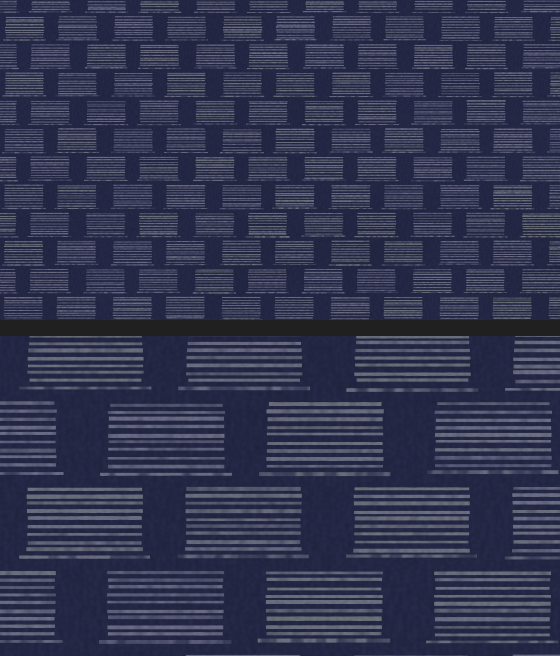
Top, the full canvas; bottom, a detail of the centre.
Reproduce this pattern procedurally as a WebGL 1 fragment shader.

```glsl
precision highp float;
// Navy woven cloth: staggered blocks of fine pale weft threads, split by dark bars.
// Threads are numbered down the cloth; each finds its row, its bars and its wear.
// Thread coverage is box filtered over a pixel. Lengths are in canvas heights.

uniform vec2 u_resolution;

const float ROW_PITCH = 0.0877;
const float ROW_START = 0.0415;
const float COLUMN_PITCH = 0.1703;
const float EVEN_BAR = 0.1600;       // centre of the first bar, even rows
const float ODD_BAR = 0.0755;        // centre of the first bar, odd rows
const float NARROW_BAR = 0.0230;     // half widths, alternating across
const float WIDE_BAR = 0.0280;
const float THREADS = 11.0;          // thread slots in one row
const float THREAD_FILL = 0.43;      // thread thickness within its slot
const float EDGE_OVERHANG = 0.008;   // extra reach of the edge thread
const float SKEW = 0.005;
const vec3 GROUND = vec3(0.138, 0.150, 0.264);
const vec3 THREAD_BLUE = vec3(0.405, 0.400, 0.535);
const vec3 THREAD_GREY = vec3(0.415, 0.435, 0.455);

float hash(vec2 p) {
  vec3 q = fract(p.xyx * vec3(0.1031, 0.1030, 0.0973));
  q += dot(q, q.yzx + 33.33);
  return fract((q.x + q.y) * q.z);
}

float cornerSlope(vec2 cell, vec2 offset) {
  float angle = 6.2832 * hash(cell);
  return dot(vec2(cos(angle), sin(angle)), offset);
}

float gradientNoise(vec2 p) {
  vec2 i = floor(p), f = fract(p);
  vec2 w = f * f * f * (f * (f * 6.0 - 15.0) + 10.0);
  vec2 e = vec2(1.0, 0.0);
  float top = mix(cornerSlope(i, f), cornerSlope(i + e, f - e), w.x);
  float bottom = mix(cornerSlope(i + e.yx, f - e.yx), cornerSlope(i + 1.0, f - 1.0), w.x);
  return mix(top, bottom, w.y);
}

// x: block coverage, y: block number across the row
vec2 blockAt(float x, float row, float reach, float pixel) {
  float start = mix(EVEN_BAR, ODD_BAR, mod(row, 2.0));
  float across = (x - start) / COLUMN_PITCH;
  float bar = floor(across + 0.5);
  float halfWidth = mix(NARROW_BAR, WIDE_BAR, mod(bar, 2.0)) - reach;
  float gap = abs(across - bar) * COLUMN_PITCH - halfWidth;
  return vec2(clamp(gap / pixel + 0.5, 0.0, 1.0), floor(across));
}

// Fraction of a pixel at y covered by a band
float bandCoverage(float y, float centre, float halfWidth, float pixel) {
  float low = max(y - 0.5 * pixel, centre - halfWidth);
  float high = min(y + 0.5 * pixel, centre + halfWidth);
  return max(high - low, 0.0) / pixel;
}

vec3 addThread(vec3 colour, vec2 p, float index, float pixel) {
  float pitch = ROW_PITCH / THREADS;
  float row = floor((index + 0.5) / THREADS);
  float slot = index - row * THREADS;
  float isGap = 1.0 - step(0.5, slot);
  float isEdge = step(THREADS - 1.5, slot);

  float ragged = (hash(vec2(index + 70.0, 3.0)) - 0.5) * 0.003;
  vec2 block = blockAt(p.x, row, ragged + isEdge * EDGE_OVERHANG, pixel);
  vec2 seed = vec2(block.y + 40.0, index + 200.0);

  // Uneven spacing, thickness and strength
  float centre = (index + 0.5 + (hash(seed) - 0.5) * 0.35) * pitch;
  float thickness = THREAD_FILL * mix(0.75, 1.25, hash(seed + 17.0));
  float strength = mix(0.68, 1.15, hash(seed + 31.0));
  float wear = gradientNoise(vec2(p.x * 95.0, index * 7.37 + 0.5));
  strength *= 1.0 + 0.5 * wear;

  // The edge thread breaks into dashes
  float dashes = smoothstep(-0.2, 0.15, gradientNoise(vec2(p.x * 65.0, index * 3.7)));
  strength *= mix(1.0, 0.45 + 0.6 * dashes, isEdge);

  float cover = bandCoverage(p.y, centre, 0.5 * thickness * pitch, pixel);
  float blockTone = hash(vec2(block.y + 9.0, row + 50.0));
  float greyness = clamp(0.6 * blockTone + 0.4 * hash(seed + 5.0), 0.0, 1.0);
  vec3 thread = mix(THREAD_BLUE, THREAD_GREY, greyness);
  float amount = cover * block.x * strength * (1.0 - isGap);
  return mix(colour, thread, clamp(amount * mix(0.9, 1.1, blockTone), 0.0, 1.0));
}

void main() {
  float pixel = 1.0 / u_resolution.y;
  vec2 p = gl_FragCoord.xy * pixel;
  p.y = 1.0 - p.y - ROW_START;
  p.x += SKEW * p.y;

  // Dark ground with faint vertical ribs
  float ribs = gradientNoise(p * vec2(190.0, 60.0));
  vec3 colour = GROUND * (1.0 + 0.09 * ribs);

  // Pale threads, including neighbours that reach into this pixel
  float nearest = floor(p.y * THREADS / ROW_PITCH);
  for (int i = -1; i <= 1; i++) {
    colour = addThread(colour, p, nearest + float(i), pixel);
  }

  // Fine yarn grain and slow unevenness of the dye
  float grain = gradientNoise(p * 210.0 + 31.7);
  float dye = gradientNoise(p * 3.0 + 8.3);
  colour *= 1.0 + 0.10 * grain + 0.05 * dye;
  gl_FragColor = vec4(colour, 1.0);
}
```
